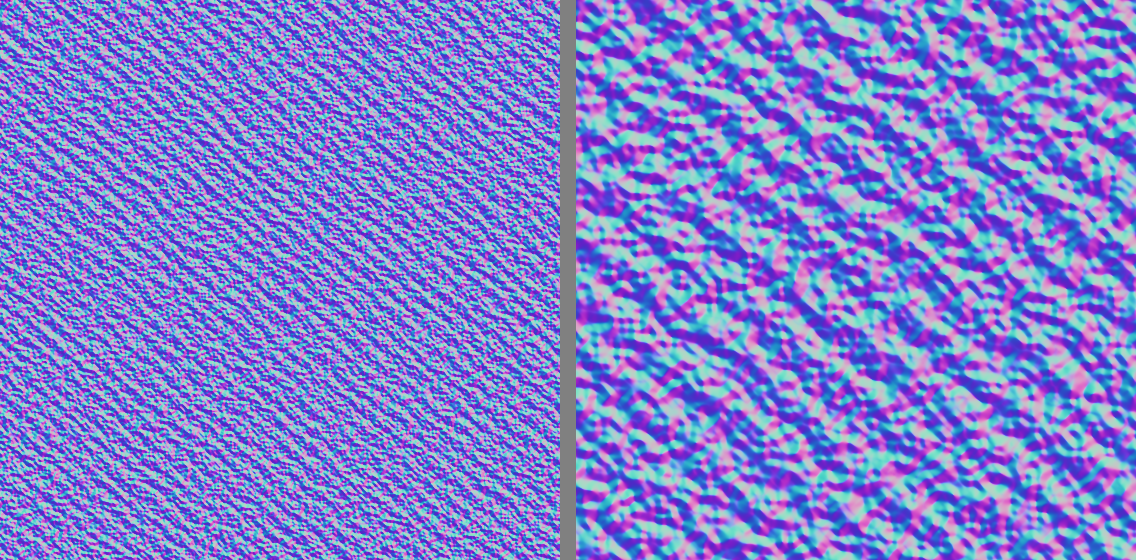
Left: the whole. Right: its middle third, enlarged.
Write a WebGL 1 fragment shader that draws this texture map.

```glsl
precision highp float;
// Normal map of a rough surface with slanted, wavering ridges and fine grain.

uniform vec2 u_resolution;

const float TAU = 6.2831853;
const float RIDGE_ANGLE = -0.67;   // direction the ridges run along
const float RIDGE_COUNT = 36.0;    // ridges per canvas width
const float RIDGE_SLOPE = 0.82;
const float SAMPLE_STEP = 0.0009;  // half width of the slope filter
const float MAX_TILT = 0.79;       // longest sideways part of a normal
const float TILT_SOFTNESS = 0.35;  // lower values tilt gentle slopes more
const float UPWARD_SCALE = 0.87;

float hash(vec2 cell) {
  vec3 q = fract(cell.xyx * 0.1031);
  q += dot(q, q.yzx + 33.33);
  return fract((q.x + q.y) * q.z);
}

// Smooth value noise from -0.5 to 0.5
float noise(vec2 p) {
  vec2 cell = floor(p);
  vec2 f = fract(p);
  f = f * f * (3.0 - 2.0 * f);
  float low = mix(hash(cell), hash(cell + vec2(1.0, 0.0)), f.x);
  float high = mix(hash(cell + vec2(0.0, 1.0)), hash(cell + 1.0), f.x);
  return mix(low, high, f.y) - 0.5;
}

// Coordinates along and across a given direction
vec2 alignTo(vec2 p, float angle) {
  float c = cos(angle);
  float s = sin(angle);
  return vec2(c * p.x + s * p.y, c * p.y - s * p.x);
}

// Wavering ridges whose strength varies from place to place
float ridgeHeight(vec2 p, float count, float slope) {
  vec2 q = alignTo(p, RIDGE_ANGLE);
  float warp = 3.5 * noise(p * 4.0 + 7.0) + 2.2 * noise(q * vec2(20.0, 34.0) + 31.0);
  float strength = 1.0 + 0.6 * noise(q * vec2(12.0, 24.0) + 53.0);
  return slope * strength * sin(TAU * count * q.y + warp) / (TAU * count);
}

// Grain of the given size, stretched along a direction
float grainHeight(vec2 p, float angle, float size, float stretch, float slope) {
  vec2 q = alignTo(p, angle) / (size * vec2(stretch, 1.0));
  return slope * size * noise(q + 91.0);
}

float surfaceHeight(vec2 p) {
  return ridgeHeight(p, RIDGE_COUNT, RIDGE_SLOPE)
       + grainHeight(p, -0.2, 0.0058, 1.25, 2.0)
       + grainHeight(p + 3.0, -0.8, 0.0042, 1.1, 1.7);
}

// Downhill slope from central differences
vec2 surfaceSlope(vec2 p, float e) {
  float dx = surfaceHeight(p + vec2(e, 0.0)) - surfaceHeight(p - vec2(e, 0.0));
  float dy = surfaceHeight(p + vec2(0.0, e)) - surfaceHeight(p - vec2(0.0, e));
  return -vec2(dx, dy) / (2.0 * e);
}

// Normal whose tilt levels off on steep slopes
vec3 softNormal(vec2 slope, float maxTilt, float softness) {
  vec2 tilt = maxTilt * slope / sqrt(softness + dot(slope, slope));
  return vec3(tilt, UPWARD_SCALE * sqrt(1.0 - dot(tilt, tilt)));
}

void main() {
  vec2 p = gl_FragCoord.xy / min(u_resolution.x, u_resolution.y);
  vec2 slope = surfaceSlope(p, SAMPLE_STEP);
  vec3 normal = softNormal(slope, MAX_TILT, TILT_SOFTNESS);
  gl_FragColor = vec4(0.5 + 0.5 * normal, 1.0);
}
```
